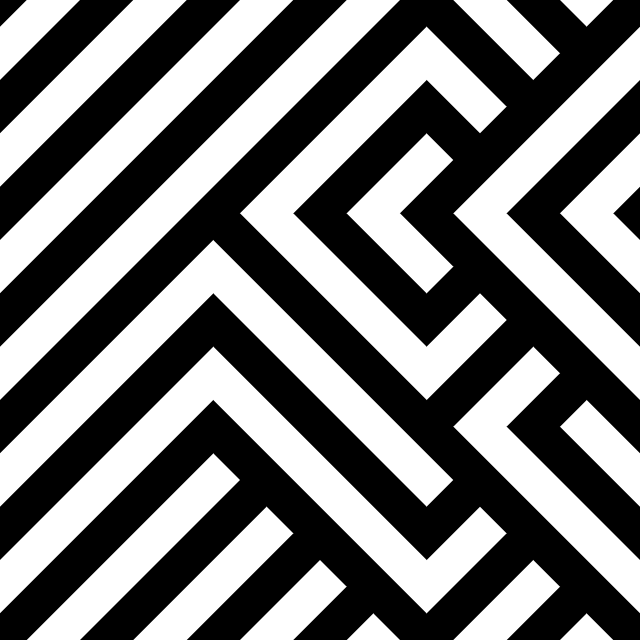
Reproduce this pattern procedurally as a WebGL 2 fragment shader.

```glsl
#version 300 es
precision highp float;

uniform vec2 u_resolution;
out vec4 fragColor;

const float TILES = 3.0;          // tiles along each side
const float STRIPES = 2.0;        // stripe periods per tile
const float FILL = 0.5;           // bright share of a period
const float CAP_GAP = 0.125;      // dark gap between the diagonal and the bar ends
const float SOFTNESS = 1.0;       // edge width in pixels
const vec3 DARK = vec3(0.0);
const vec3 LIGHT = vec3(1.0);

// Signed distance to the stripes, positive inside; t runs across them.
float stripes(float t) {
    return (0.5 * FILL - abs(fract(t * STRIPES) - 0.5)) / STRIPES;
}

// Tiles in the left column and top row lean like a forward slash.
bool isRising(vec2 tile) {
    return tile.x < 0.5 || tile.y > TILES - 1.5;
}

// Tiles in the right column and bottom middle have a half of crossing bars.
bool isSplit(vec2 tile) {
    return tile.x > 1.5 || (tile.x > 0.5 && tile.y < 0.5);
}

float tilePattern(vec2 p) {
    vec2 tile = floor(p);
    vec2 local = p - tile;

    float rise = local.x - local.y;
    float fall = local.x + local.y - 1.0;
    bool rising = isRising(tile);
    float across = rising ? rise : fall;
    float along = rising ? fall : rise;

    // Capped bars meet the diagonal from one side.
    if (isSplit(tile) && across < 0.0) {
        return min(stripes(along), -across - CAP_GAP);
    }
    return stripes(across);
}

void main() {
    float tilePixels = min(u_resolution.x, u_resolution.y) / TILES;
    vec2 p = gl_FragCoord.xy / tilePixels;

    // Diagonal coordinates grow by sqrt(2) per unit of distance.
    float distancePixels = tilePattern(p) * tilePixels / sqrt(2.0);
    float coverage = clamp(distancePixels / SOFTNESS + 0.5, 0.0, 1.0);
    fragColor = vec4(mix(DARK, LIGHT, coverage), 1.0);
}
```
